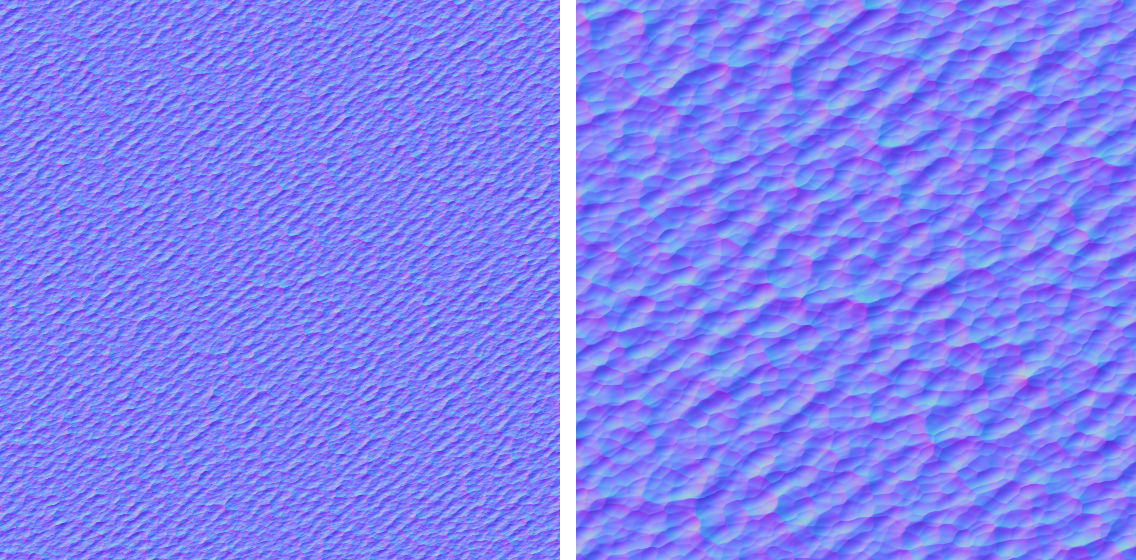
Left, the full canvas; right, a detail of the centre.
A three.js fragment shader for this texture map:

```glsl
// Tangent-space normal map of a diagonal twill weave with crumpled, fibrous grain.
varying vec2 vUv;

const float TAU = 6.2831853;
const vec2  RIB_COUNT = vec2(34.0, -39.0);  // ribs across and up the canvas
const float RIB_SLOPE = 0.22;
const float RIB_WOBBLE = 0.45;              // phase drift in radians
const int   GRAIN_LAYERS = 3;
const float GRAIN_CELLS = 62.0;             // cells per canvas, coarsest layer
const float GRAIN_GROWTH = 1.65;            // cell count ratio between layers
const float GRAIN_SLOPE = 0.45;
const float GRAIN_STRETCH = 0.68;           // below 1 lengthens grains
const float GRAIN_ANGLE = 0.45;             // radians, coarsest layer
const float GRAIN_TURN = -0.13;             // turn per finer layer
const float CREASE_SHARPNESS = 14.0;
const float NORMAL_LENGTH = 0.97;           // slight softening of the normals

vec2 hash2(vec2 cell) {
  vec3 h = fract(cell.xyx * vec3(0.1031, 0.1030, 0.0973));
  h += dot(h, h.yzx + 33.33);
  return fract((h.xx + h.yz) * h.zy);
}

// Smooth cellular bumps: tilt away from the blended nearest centre.
vec2 cellTilt(vec2 p) {
  vec2 cell = floor(p);
  vec2 sum = vec2(0.0);
  float total = 0.0;
  for (int y = -1; y <= 1; y++) {
    for (int x = -1; x <= 1; x++) {
      vec2 neighbour = cell + vec2(float(x), float(y));
      vec2 away = p - neighbour - hash2(neighbour);
      float weight = exp(-CREASE_SHARPNESS * dot(away, away));
      sum += away * weight;
      total += weight;
    }
  }
  return sum / max(total, 1e-6);
}

// Stretched cellular layers, each finer and turned a little.
vec2 grainTilt(vec2 p) {
  vec2 tilt = vec2(0.0);
  float cells = GRAIN_CELLS;
  float angle = GRAIN_ANGLE;
  for (int i = 0; i < GRAIN_LAYERS; i++) {
    vec2 along = vec2(cos(angle), sin(angle));
    vec2 across = vec2(-along.y, along.x);
    vec2 q = vec2(dot(p, along) * GRAIN_STRETCH, dot(p, across)) * cells;
    vec2 t = cellTilt(q + 17.3 * float(i));
    tilt += along * t.x * GRAIN_STRETCH + across * t.y;
    cells *= GRAIN_GROWTH;
    angle += GRAIN_TURN;
  }
  return tilt * GRAIN_SLOPE;
}

// Layered sines that bend the ribs, roughly from -1.6 to 1.6.
float wobble(vec2 p) {
  float broad = sin(dot(p, vec2(23.0, 31.0)) + 2.0 * sin(dot(p, vec2(-17.0, 13.0))));
  float fine = sin(dot(p, vec2(97.0, 61.0)) + 2.2 * sin(dot(p, vec2(-53.0, 89.0))));
  return broad + 0.6 * fine;
}

// Rounded diagonal ribs with uneven height.
vec2 ribTilt(vec2 p) {
  float phase = TAU * dot(p, RIB_COUNT) + RIB_WOBBLE * wobble(p);
  float relief = 1.0 + 0.2 * wobble(p.yx * 1.3 + 4.0);
  return normalize(RIB_COUNT) * cos(phase) * RIB_SLOPE * relief;
}

void main() {
  vec2 tilt = ribTilt(vUv) + grainTilt(vUv);
  tilt.y = -tilt.y;  // green channel points down
  vec3 normal = normalize(vec3(tilt, 1.0)) * NORMAL_LENGTH;
  gl_FragColor = vec4(0.5 + 0.5 * normal, 1.0);
}
```
